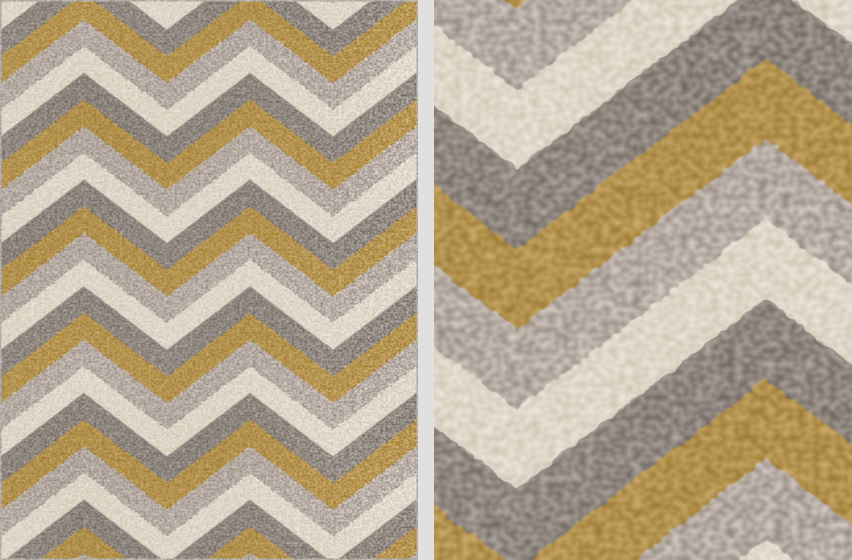
Left, the full canvas; right, a detail of the centre.
A WebGL 2 fragment shader for this pattern:

```glsl
#version 300 es
precision highp float;

uniform vec2 u_resolution;
out vec4 fragColor;

// Zigzag layout, as fractions of the canvas, measured from the top left
const float ZIG_WIDTH = 0.3974;    // peak to peak
const float ZIG_DEPTH = 0.1133;    // peak to valley
const float REPEAT_HEIGHT = 0.1905; // four bands
const vec2 FIRST_PEAK = vec2(0.598, 0.1302);

// Yarn colours in shadow and in light: charcoal, gold, grey, cream
const int BANDS = 4;
const vec3 YARN_DEEP[BANDS] = vec3[](
    vec3(0.50, 0.47, 0.44), vec3(0.66, 0.53, 0.26),
    vec3(0.65, 0.61, 0.58), vec3(0.84, 0.81, 0.74));
const vec3 YARN_LIT[BANDS] = vec3[](
    vec3(0.62, 0.59, 0.56), vec3(0.75, 0.62, 0.36),
    vec3(0.77, 0.73, 0.70), vec3(0.90, 0.87, 0.82));

// Pile and wear
const vec2 TUFT_FREQ = vec2(215.0, 250.0);
const float FINE_GRAIN = 2.8;
const float COARSE_GRAIN = 1.2;
const float WEAR_FREQ = 5.0;
const float WEAR_AMOUNT = 0.5;
const float SHEEN = 0.35;          // lighter, rougher pile at the right
const float EDGE_WOBBLE = 0.05;    // in band heights
const float BINDING_WIDTH = 0.0028;
const vec3 BINDING = vec3(0.70, 0.68, 0.65);

vec2 hashGradient(vec2 cell) {
    vec3 q = fract(cell.xyx * vec3(0.1031, 0.1030, 0.0973));
    q += dot(q, q.yzx + 33.33);
    float angle = 6.28318 * fract((q.x + q.y) * q.z);
    return vec2(cos(angle), sin(angle));
}

float gradientNoise(vec2 p) {
    vec2 i = floor(p);
    vec2 f = p - i;
    vec2 u = f * f * f * (f * (f * 6.0 - 15.0) + 10.0);
    vec2 e = vec2(1.0, 0.0);
    float a = dot(hashGradient(i), f);
    float b = dot(hashGradient(i + e.xy), f - e.xy);
    float c = dot(hashGradient(i + e.yx), f - e.yx);
    float d = dot(hashGradient(i + e.xx), f - e.xx);
    return mix(mix(a, b, u.x), mix(c, d, u.x), u.y);
}

// Band coordinate: rises by one per band going down
float zigzagBand(vec2 p) {
    float phase = (p.x - FIRST_PEAK.x) / ZIG_WIDTH;
    float drop = 2.0 * abs(phase - floor(phase + 0.5));
    return float(BANDS) * (p.y - FIRST_PEAK.y - ZIG_DEPTH * drop) / REPEAT_HEIGHT;
}

vec3 yarn(float band, float light) {
    int i = int(mod(band + 0.5, float(BANDS)));
    return mix(YARN_DEEP[i], YARN_LIT[i], 0.5 + 0.5 * light);
}

void main() {
    vec2 uv = gl_FragCoord.xy / u_resolution;
    vec2 p = vec2(uv.x, 1.0 - uv.y);
    vec2 q = gl_FragCoord.xy / u_resolution.y;

    // Tuft grain, broad wear and sheen
    float fine = gradientNoise(q * TUFT_FREQ);
    float coarse = gradientNoise(q * TUFT_FREQ * 0.43 + 17.3);
    float wear = gradientNoise(q * WEAR_FREQ + 4.7);
    float sheen = SHEEN * smoothstep(0.55, 1.0, uv.x);
    float grain = FINE_GRAIN * fine + COARSE_GRAIN * coarse;
    float light = grain * (1.0 + sheen) + WEAR_AMOUNT * wear + sheen - 0.05;

    // Blend the two bands either side of the nearest boundary
    float band = zigzagBand(p);
    float blur = 0.6 * fwidth(band) + 0.01;
    band += EDGE_WOBBLE * (fine + coarse);
    float boundary = floor(band + 0.5);
    float below = smoothstep(-blur, blur, band - boundary);
    vec3 colour = mix(yarn(boundary - 1.0, light), yarn(boundary, light), below);

    // Bound outer edge
    vec2 inset = min(q, u_resolution / u_resolution.y - q);
    float pixel = 1.0 / u_resolution.y;
    float inside = smoothstep(-pixel, pixel, min(inset.x, inset.y) - BINDING_WIDTH);
    colour = mix(BINDING + 0.05 * grain, colour, inside);

    fragColor = vec4(clamp(colour, 0.0, 1.0), 1.0);
}
```
